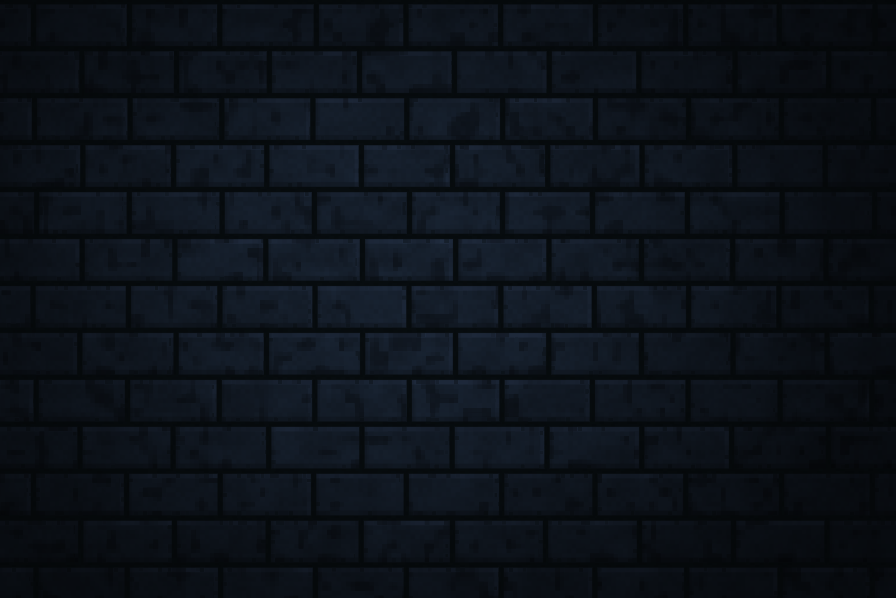
Give the GLSL for this texture, as a WebGL 1 fragment shader.

```glsl
precision highp float;
// A dim blue-black brick wall with blocky wear, bevelled edges and an off-centre glow.
uniform vec2 u_resolution;

const vec2 REPEATS = vec2(9.62, 12.74);   // bricks across, courses down
const vec2 ORIGIN = vec2(0.376, 0.037);   // first joint, from the top left
const float BRICK_ASPECT = 1.985;         // brick width in course heights
const float JOINT_HALF = 0.057;           // half joint width in course heights
const float BLOCK = 0.1;                  // wear block size in course heights
const vec3 MORTAR = vec3(0.026, 0.045, 0.056);
const vec3 FACE = vec3(0.086, 0.124, 0.176);
const vec3 BEVEL = vec3(0.126, 0.170, 0.245);

float hash(vec2 p) {
  vec3 q = fract(vec3(p.xyx) * 0.1031);
  q += dot(q, q.yzx + 33.33);
  return fract((q.x + q.y) * q.z);
}

// Value noise; a small softness gives flat cells with narrow smooth edges.
float cellNoise(vec2 p, float softness) {
  vec2 cell = floor(p);
  vec2 t = smoothstep(0.5 - softness, 0.5 + softness, fract(p));
  float near = mix(hash(cell), hash(cell + vec2(1.0, 0.0)), t.x);
  float far = mix(hash(cell + vec2(0.0, 1.0)), hash(cell + 1.0), t.x);
  return mix(near, far, t.y);
}

// Snaps coordinates to blocks while keeping the steps antialiased.
vec2 blocky(vec2 p, float softness) {
  return floor(p) + smoothstep(0.5 - softness, 0.5 + softness, fract(p));
}

// Upright joint position, nudged a little from brick to brick.
float jointAt(float index, float row) {
  return index + 0.045 * (hash(vec2(index + 40.0, row + 9.0)) - 0.5);
}

// One inside the strip of given width along an edge, fading over blur.
float strip(float dist, float width, float blur) {
  return 1.0 - smoothstep(width - blur, width + blur, dist);
}

float glow(vec2 uv) {
  float d = length((uv - vec2(0.45, 0.54)) * vec2(1.0, 0.8));
  return mix(1.0, 0.35, smoothstep(0.05, 0.65, d));
}

void main() {
  vec2 uv = gl_FragCoord.xy / u_resolution;
  vec2 wall = vec2(uv.x, 1.0 - uv.y) * REPEATS - ORIGIN;
  float blur = 0.75 * REPEATS.y / u_resolution.y;

  // Running bond: every other course moves by half a brick.
  float row = floor(wall.y);
  float x = wall.x - 0.5 * mod(row, 2.0);
  float joint = floor(x + 0.5);
  float column = joint - step(x, jointAt(joint, row));
  vec2 id = vec2(column + 20.0, row + 20.0);

  // Distances to the brick's edges, in course heights.
  float left = (x - jointAt(column, row)) * BRICK_ASPECT;
  float right = (jointAt(column + 1.0, row) - x) * BRICK_ASPECT;
  float top = fract(wall.y);
  float bottom = 1.0 - top;
  float edge = min(min(left, right), min(top, bottom));

  // Wear in square blocks: broad patches, stains and grain.
  vec2 grid = vec2(left, top) / BLOCK + id * vec2(37.0, 23.0);
  float softness = min(0.5, blur / BLOCK);
  vec2 snapped = blocky(grid, softness);
  float patches = cellNoise(snapped * vec2(0.22, 0.3), 0.5);
  float stains = cellNoise(snapped * vec2(0.43, 0.37) + 71.0, 0.5);
  float grain = cellNoise(grid + 13.0, softness);
  float tone = 0.86 + 0.22 * patches + 0.10 * (grain - 0.5);
  tone *= 1.0 - 0.30 * smoothstep(0.62, 0.9, stains);
  tone *= 0.95 + 0.10 * hash(id);

  // Lit upper rim, an occasional lit right rim, and a shaded base.
  float topRim = strip(top, 0.155, blur) * (0.45 + 0.4 * hash(id + 5.0));
  float rightRim = strip(right, 0.145, blur) * 0.5 * step(0.5, hash(id + 11.0));
  float rim = max(topRim, rightRim) * (0.6 + 0.4 * patches);
  vec3 brick = mix(FACE, BEVEL, rim) * tone;
  brick *= 1.0 - 0.17 * strip(bottom, 0.16, blur);
  brick *= 1.0 - 0.10 * strip(left, 0.11, blur);

  // A few blocks along the rim are chipped into shadow.
  float chipped = smoothstep(0.8, 0.9, grain) * strip(edge, 0.15, blur);
  brick = mix(brick, MORTAR, 0.4 * chipped);

  float light = glow(uv);
  vec3 mortar = MORTAR * (0.5 + 0.5 * light) * (0.92 + 0.16 * grain);
  float solid = smoothstep(JOINT_HALF - blur, JOINT_HALF + blur, edge);
  gl_FragColor = vec4(mix(mortar, brick * light, solid), 1.0);
}
```
